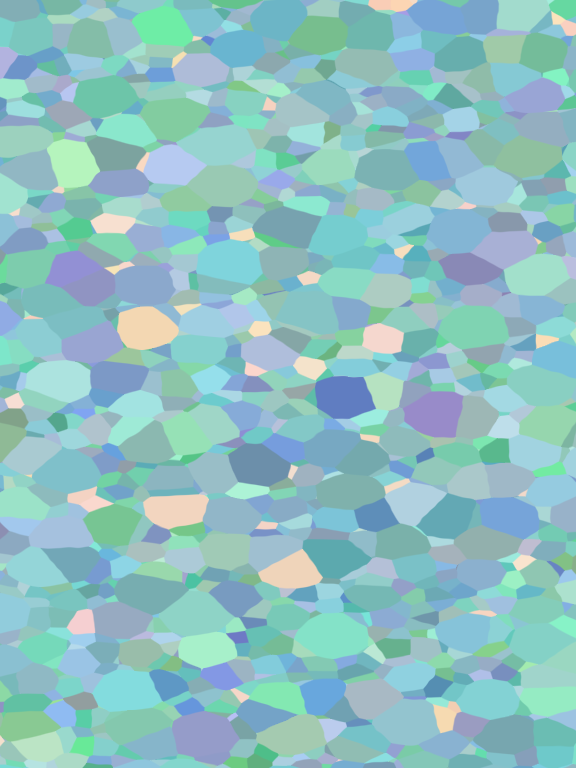
Reproduce this pattern procedurally as a WebGL 1 fragment shader.

```glsl
precision highp float;
// Mosaic of flat, angular pastel grains in teal, green and blue with rare peach ones.
// A power diagram (Voronoi cells with random weights) on a horizontally stretched
// jittered grid gives the mixed sizes; each grain gets one varied palette colour.

uniform vec2 u_resolution;

const vec2 GRID_SCALE = vec2(25.5, 41.0); // grid cells per canvas width
const float MAX_WEIGHT = 2.8;             // squared radius of the largest grain
const float WOBBLE = 0.09;                // edge irregularity, in grid cells

vec3 hash3(vec2 p, float seed) {
  vec3 q = fract(vec3(p.xyx + seed) * vec3(0.1031, 0.1030, 0.0973));
  q += dot(q, q.yxz + 33.33);
  return fract((q.xxy + q.yzz) * q.zyx);
}

// Smooth two-channel value noise in -0.5..0.5
vec2 noise2(vec2 p) {
  vec2 cell = floor(p);
  vec2 f = fract(p);
  f = f * f * (3.0 - 2.0 * f);
  vec2 low = mix(hash3(cell, 7.0).xy, hash3(cell + vec2(1.0, 0.0), 7.0).xy, f.x);
  vec2 high = mix(hash3(cell + vec2(0.0, 1.0), 7.0).xy, hash3(cell + 1.0, 7.0).xy, f.x);
  return mix(low, high, f.y) - 0.5;
}

// Grain seed: centre in xy, power weight in z; few grains are large
vec3 grainSeed(vec2 id) {
  vec3 h = hash3(id, 31.0);
  return vec3(id + h.xy, MAX_WEIGHT * pow(h.z, 6.0));
}

// Palette pick by area share, then a lightness and hue shift per grain
vec3 grainColour(vec2 id) {
  vec3 pick = hash3(id, 83.0);
  vec3 shift = hash3(id, 147.0) - 0.5;
  vec3 colour = vec3(0.53, 0.75, 0.76);                            // teal
  colour = mix(colour, vec3(0.55, 0.82, 0.75), step(0.28, pick.x)); // mint
  colour = mix(colour, vec3(0.58, 0.74, 0.82), step(0.52, pick.x)); // sky
  colour = mix(colour, vec3(0.49, 0.63, 0.80), step(0.75, pick.x)); // blue
  colour = mix(colour, vec3(0.47, 0.79, 0.62), step(0.86, pick.x)); // green
  float peach = step(0.963, pick.x);
  colour = mix(colour, vec3(0.97, 0.85, 0.76), peach);
  vec3 spread = mix(vec3(0.24, 0.16, 0.16), vec3(0.04, 0.08, 0.14), peach);
  float lightness = (pick.y - 0.5) * mix(0.16, 0.03, peach);
  return clamp(colour + shift * spread + lightness, 0.0, 1.0);
}

// Colour of the nearest grain, blended with its neighbour across the edge
vec3 grainMosaic(vec2 p, vec2 scale, float softness) {
  vec2 base = floor(p);
  vec2 nearId = base;
  vec2 nextId = base;
  float nearPower = 1e5;
  float nextPower = 1e5;
  for (int j = -3; j <= 3; j++) {
    for (int i = -3; i <= 3; i++) {
      vec2 id = base + vec2(float(i), float(j));
      vec3 seed = grainSeed(id);
      vec2 offset = p - seed.xy;
      float power = dot(offset, offset) - seed.z;
      if (power < nearPower) {
        nextPower = nearPower;
        nextId = nearId;
        nearPower = power;
        nearId = id;
      } else if (power < nextPower) {
        nextPower = power;
        nextId = id;
      }
    }
  }
  // Power difference over its gradient is the distance to the edge
  vec2 span = grainSeed(nearId).xy - grainSeed(nextId).xy;
  float edge = (nextPower - nearPower) / max(2.0 * length(span * scale), 1e-4);
  float cover = smoothstep(-softness, softness, edge);
  return mix(grainColour(nextId), grainColour(nearId), cover);
}

void main() {
  vec2 uv = gl_FragCoord.xy / u_resolution.x;
  vec2 p = uv * GRID_SCALE + 40.0;
  p += WOBBLE * noise2(p * 2.3);
  float softness = 0.9 / u_resolution.x;
  gl_FragColor = vec4(grainMosaic(p, GRID_SCALE, softness), 1.0);
}
```
